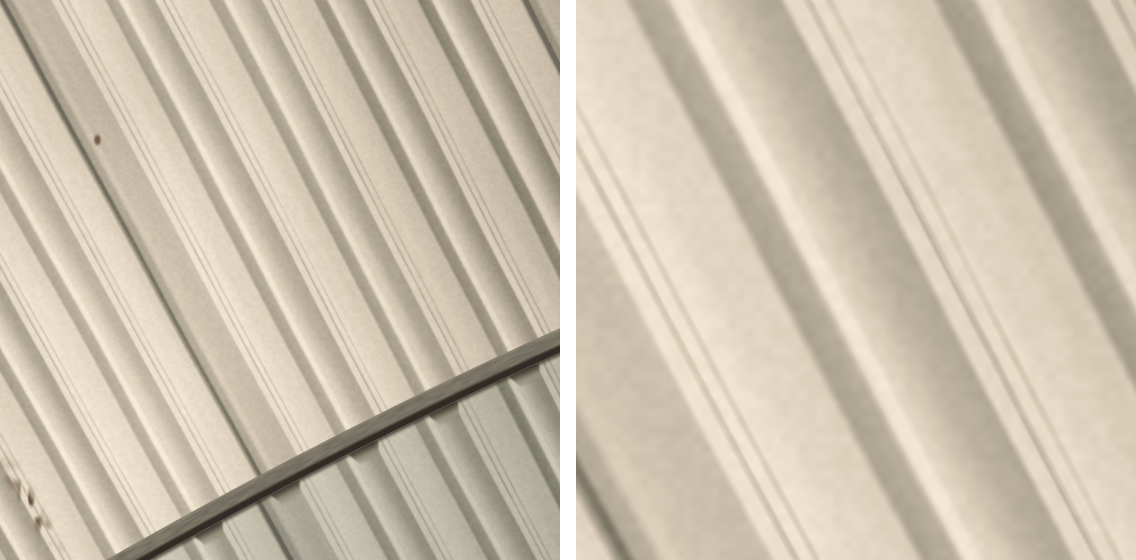
Left: the whole. Right: its middle third, enlarged.
Reproduce this texture procedurally as a WebGL 1 fragment shader.

```glsl
precision highp float;
// Slanted ribbed metal sheeting with soft shading, crossed low down by a dark girder.

uniform vec2 u_resolution;

const float PERIOD = 0.182;        // rib spacing, measured across mid height
const float FIRST_RIB = 0.27;      // where the seam rib crosses mid height
const float LEAN = 0.56;           // sideways drift of the ribs per unit of drop
const float FAN = 0.06;            // how much the lean eases toward the right
const float SEAM_EVERY = 5.0;      // ribs from one sheet overlap to the next
const float WRAP = 0.42;           // cell boundary, hidden under the thin folds
const float SOFT = 0.018;          // edge softness in rib units
const float FACE = 0.030;          // girder face height
const float LIP = 0.044;           // bottom of the girder's dark underside
const float LOWER_SHIFT = 0.15;    // rib offset below the girder

const vec3 INK = vec3(0.19, 0.17, 0.14);
const vec3 DEEP = vec3(0.43, 0.41, 0.36);
const vec3 DARK = vec3(0.59, 0.56, 0.48);
const vec3 SHADE = vec3(0.71, 0.67, 0.60);
const vec3 MID = vec3(0.83, 0.78, 0.70);
const vec3 LIGHT = vec3(0.93, 0.89, 0.81);
const vec3 COOL = vec3(0.92, 0.95, 0.96);
const vec3 RUST = vec3(0.36, 0.27, 0.19);

float hash(vec2 p) {
  return fract(sin(dot(p, vec2(127.1, 311.7))) * 43758.5453);
}

float noise(vec2 p) {
  vec2 i = floor(p), f = fract(p);
  f = f * f * (3.0 - 2.0 * f);
  return mix(mix(hash(i), hash(i + vec2(1.0, 0.0)), f.x),
             mix(hash(i + vec2(0.0, 1.0)), hash(i + vec2(1.0, 1.0)), f.x), f.y);
}

float band(float x, float a, float b, float s) {
  return smoothstep(a - s, a + s, x) - smoothstep(b - s, b + s, x);
}

// Metal colour for a tone from 0 (deep) to 1 (light)
vec3 metal(float v) {
  v = clamp(v, 0.0, 1.08) * 4.0;
  vec3 c = mix(DEEP, DARK, clamp(v, 0.0, 1.0));
  c = mix(c, SHADE, clamp(v - 1.0, 0.0, 1.0));
  c = mix(c, MID, clamp(v - 2.0, 0.0, 1.0));
  return mix(c, LIGHT, clamp(v - 3.0, 0.0, 1.3));
}

// Tone across one rib: pan, dark flank, bright crest, fading slope, paired folds
float ribTone(float p, float along, float s) {
  float k = floor(p + WRAP);
  float t = fract(p + WRAP) - WRAP;
  float vary = hash(vec2(k, 4.0)) - 0.5;
  float seam = 1.0 - step(0.5, mod(k, SEAM_EVERY));

  float pan = 0.89 - 0.13 * smoothstep(-0.36, 0.0, t) + 0.10 * vary;
  float slope = mix(0.86, 0.42 + 0.14 * vary, smoothstep(0.19, 0.46, t));
  slope = mix(slope, 0.58 + 0.1 * t, seam * 0.85);
  float v = mix(pan, slope, smoothstep(0.13 - s, 0.13 + s, t));
  v = mix(v, 0.34 + 0.16 * vary + 0.9 * max(t, 0.0), band(t, 0.0, 0.13, s * 1.3));
  v = mix(v, 1.0, band(t, 0.145, 0.2, s) * (0.85 - 0.7 * seam));
  v = mix(v, 0.9, band(t, 0.50, 0.70, s));

  // Thin folds and the dark overlap seam
  float fold = abs(t - 0.5 + WRAP - 0.5 + step(t, 0.0));
  float wear = 0.6 + 0.4 * noise(vec2(along * 22.0, k * 7.0));
  v -= 0.30 * wear * (1.0 - smoothstep(0.004, 0.004 + s, fold));
  v -= 0.20 * wear * (1.0 - smoothstep(0.003, 0.003 + s, abs(t + 0.35)));
  v -= 0.38 * seam * band(t, -0.025, 0.045, s);
  return v;
}

void main() {
  vec2 uv = gl_FragCoord.xy / u_resolution.y;
  float pixel = 1.0 / u_resolution.y;
  float drop = 0.5 - uv.y;
  float across = (uv.x - LEAN * drop) / (1.0 - FAN * drop);
  float p = (across - FIRST_RIB) / PERIOD;
  float s = max(SOFT, pixel / PERIOD);

  // Distance below the gently bowed top edge of the girder
  float d = 1.0 - uv.x;
  float below = 1.0 - uv.y - (0.586 + 0.45 * d + 0.075 * d * d);
  float e = max(0.0015, pixel);
  float under = smoothstep(LIP - e, LIP + e, below);

  // Sheeting with broad light, streaks along the ribs and fine grain
  float wobble = 0.03 * (noise(vec2(across * 9.0, uv.y * 5.0)) - 0.5);
  float v = ribTone(p + wobble + LOWER_SHIFT * step(LIP, below), uv.y, s);
  float glow = exp(-5.0 * dot(uv - vec2(0.25, 0.3), uv - vec2(0.25, 0.3)));
  v += 0.12 * glow - 0.10 * smoothstep(0.3, 1.0, uv.x) - 0.02;
  v += 0.07 * (noise(vec2(across * 70.0, uv.y * 4.0)) - 0.5);
  v += 0.07 * (noise(uv * 190.0) - 0.5) + 0.06 * (noise(uv * 6.0) - 0.5);
  vec3 color = metal(v - 0.07 * under);
  color *= mix(vec3(1.0), COOL, under);

  // Small dent and rusty dirt near the lower left corner
  vec2 dent = (uv - vec2(0.174, 0.750)) * vec2(1.0, 0.65);
  color = mix(color, RUST, 0.8 * (1.0 - smoothstep(0.002, 0.009, length(dent))));
  float grime = exp(-pow((across + 0.175) / 0.014, 2.0)) * band(uv.y, 0.04, 0.16, 0.04);
  color = mix(color, RUST, grime * smoothstep(0.25, 0.75, noise(uv * vec2(90.0, 45.0))));

  // Shadow under the girder, with a stub hanging at every rib
  float stub = band(fract(p), 0.06, 0.36, 0.04);
  float reach = LIP + 0.006 + 0.022 * stub;
  float shadow = under * (1.0 - smoothstep(reach - 0.008, reach + 0.006, below));
  color = mix(color, mix(INK, DARK, smoothstep(LIP, LIP + 0.022, below)), shadow * 0.85);

  // Girder: worn face, pale top edge, dark underside
  float streak = noise(vec2(uv.x * 60.0, below * 260.0));
  vec3 beam = mix(DEEP, DARK, 0.5 * streak + 0.3 * band(below, 0.0, 0.005, 0.002));
  beam = mix(beam, INK, smoothstep(FACE - 0.004, FACE + 0.004, below));
  color = mix(color, beam, smoothstep(-e, e, below) * (1.0 - under));

  gl_FragColor = vec4(color, 1.0);
}
```
